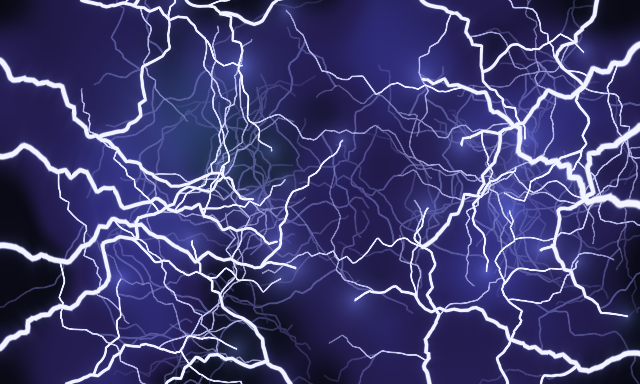
Reproduce this background procedurally as a Shadertoy shader.

```glsl
struct Bolt { vec2 start, dir; float len, bend, width, seed; };

float hash(vec2 p) {
    vec3 q = fract(p.xyx * 0.1031);
    q += dot(q, q.yzx + 33.33);
    return fract((q.x + q.y) * q.z);
}

float cloudNoise(vec2 p) {
    vec2 cell = floor(p), f = fract(p);
    f *= f * (3.0 - 2.0 * f);
    return mix(mix(hash(cell), hash(cell + vec2(1, 0)), f.x),
               mix(hash(cell + vec2(0, 1)), hash(cell + 1.0), f.x), f.y);
}

// Piecewise linear fractal noise, giving kinked paths
float zigzag(float x, float seed) {
    float sum = 0.0, amp = 0.5;
    for (int i = 0; i < 4; i++) {
        float cell = floor(x);
        sum += amp * (mix(hash(vec2(cell, seed)), hash(vec2(cell + 1.0, seed)), x - cell) - 0.5);
        x = x * 2.1 + 7.0;
        amp *= 0.5;
    }
    return sum;
}

// Sideways offset of a bolt at distance t along its axis
float swerve(Bolt b, float t) {
    return b.bend * t * t + 0.27 * smoothstep(0.0, 0.1, t) * zigzag(t * 6.0 + 3.0, b.seed);
}

vec2 pointOn(Bolt b, float t) {
    return b.start + b.dir * t + vec2(-b.dir.y, b.dir.x) * swerve(b, t);
}

// Core brightness in x, surrounding glow in y
vec2 boltLight(Bolt b, vec2 p) {
    vec2 q = p - b.start;
    float x = dot(q, b.dir), y = dot(q, vec2(-b.dir.y, b.dir.x));
    float t = clamp(x, 0.0, b.len);
    if (abs(x - t) > 0.1 || abs(y) > abs(b.bend) * b.len * b.len + 0.23) return vec2(0);
    float slope = (swerve(b, t + 0.003) - swerve(b, t - 0.003)) / 0.006;
    float d = length(vec2(x - t, (y - swerve(b, t)) / sqrt(1.0 + slope * slope)));
    float w = b.width * (1.0 - 0.6 * t / b.len);
    float soft = max(w, 0.8 / iResolution.y);
    float core = min(1.0, 1.5 * exp(-d * d / (soft * soft))) * w / soft;
    return vec2(core, min(w * 130.0, 0.7) * exp(-d / (0.004 + 1.5 * w)));
}

// A child that leaves its parent at an angle
Bolt fork(Bolt parent, float index, float len, float width) {
    float seed = parent.seed * 5.0 + index + 21.0;
    float r = hash(vec2(seed, 3.7)), side = hash(vec2(seed, 8.1)) < 0.5 ? -1.0 : 1.0;
    float turn = side * (0.5 + 0.9 * r);
    vec2 dir = mat2(cos(turn), sin(turn), -sin(turn), cos(turn)) * parent.dir;
    vec2 start = pointOn(parent, parent.len * (0.08 + 0.87 * hash(vec2(seed, 5.3))));
    len *= 0.5 + hash(vec2(seed, 1.9));
    return Bolt(start, dir, len, 1.4 * (r - 0.5), width * (0.5 + r), seed);
}

// A thick bolt entering from one of the four borders
Bolt borderBolt(int i, float aspect) {
    float seed = float(i) + 1.0;
    int side = i % 4;
    float r = hash(vec2(seed, 2.3));
    float along = (float(i / 4) + 0.1 + 0.8 * r) / 4.0;
    vec2 start = side < 2 ? vec2(aspect * float(side), along)
                          : vec2(aspect * along, float(side - 2));
    vec2 aim = vec2(aspect, 1) * (0.1 + 0.8 * vec2(hash(vec2(seed, 6.1)), hash(vec2(seed, 9.4))));
    float len = clamp(distance(aim, start), 0.3, side < 2 ? 0.75 : 0.45);
    float width = (side < 2 ? 0.0068 : 0.0042) * (0.75 + 0.5 * r);
    return Bolt(start, normalize(aim - start), len, 0.9 * (hash(vec2(seed, 4.6)) - 0.5), width, seed);
}

void mainImage(out vec4 fragColor, in vec2 fragCoord) {
    vec2 p = fragCoord / iResolution.y;
    float aspect = iResolution.x / iResolution.y;

    // Violet haze broken by near black gaps, darker at the borders
    float haze = 0.8 * cloudNoise(p * 3.2 + 4.0) + 0.45 * cloudNoise(p * 7.0 + 9.0);
    vec2 rim = abs(p / vec2(aspect, 1) - 0.5) * 2.0;
    haze -= 0.02 + 0.42 * dot(rim * rim, vec2(0.65, 0.4));
    vec3 color = mix(vec3(0.035, 0.04, 0.085), vec3(0.135, 0.11, 0.31), smoothstep(0.18, 0.52, haze));
    color = mix(color, vec3(0.18, 0.17, 0.47), smoothstep(0.52, 0.9, haze));
    vec2 bloom = p - vec2(0.3 * aspect, 0.68);
    color += vec3(0.09, 0.16, 0.25) * exp(-dot(bloom, bloom) * 30.0);

    // Bolts, their branches and faint twigs
    vec2 light = vec2(0);
    float halo = 0.0, twigs = 0.0;
    for (int i = 0; i < 16; i++) {
        Bolt trunk = borderBolt(i, aspect);
        vec2 l = boltLight(trunk, p);
        light = vec2(max(light.x, l.x), light.y + l.y);
        halo += exp(-distance(p, pointOn(trunk, trunk.len)) / 0.03);
        for (int j = 0; j < 4; j++) {
            Bolt branch = fork(trunk, float(j), 0.34, j == 0 ? 0.0034 : 0.0014);
            if (distance(p, branch.start) > branch.len + 0.5) continue;
            l = boltLight(branch, p);
            light = vec2(max(light.x, l.x), light.y + l.y);
            if (j == 0) halo += 0.8 * exp(-distance(p, pointOn(branch, branch.len)) / 0.022);
            for (int k = 0; k < 2; k++)
                twigs = max(twigs, boltLight(fork(branch, float(k), 0.24, 0.0015), p).x);
        }
    }

    // Blue glow and twigs first, then the white-hot cores
    color += vec3(0.24, 0.3, 0.5) * (1.0 - exp(-0.9 * halo));
    color = mix(color, vec3(0.4, 0.41, 0.74), 0.6 * (1.0 - exp(-light.y)));
    color = mix(color, vec3(0.45, 0.46, 0.76), min(twigs, 0.6));
    color = mix(color, vec3(0.62, 0.63, 0.86), smoothstep(0.0, 0.5, light.x));
    color = mix(color, vec3(0.95, 0.96, 1.0), smoothstep(0.25, 0.85, light.x));
    fragColor = vec4(color, 1.0);
}
```
